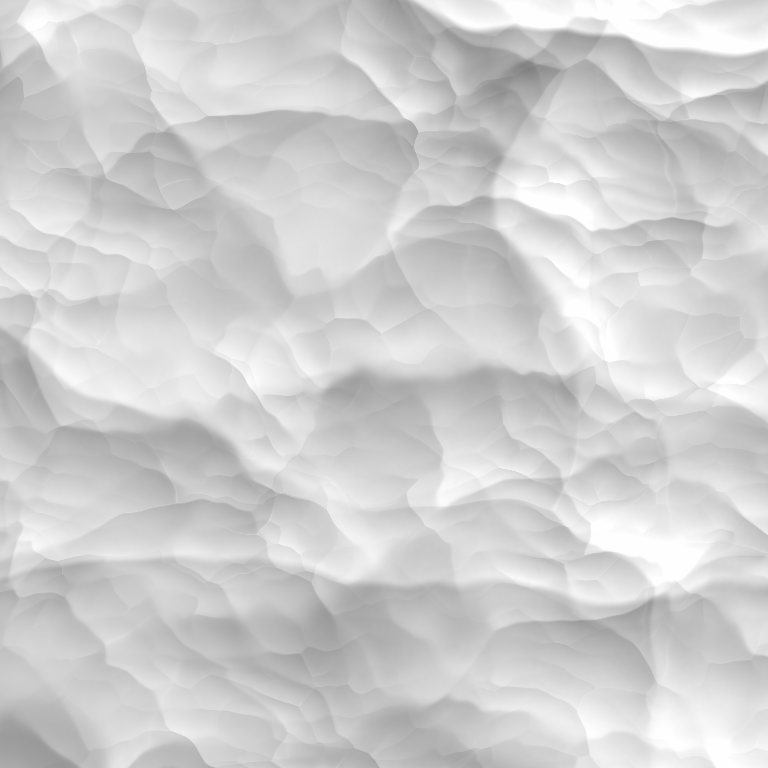
Reproduce this texture procedurally as a Shadertoy shader.

```glsl
const vec2 LIGHT = vec2(-0.36, -0.93);
const float PAPER_GREY = 0.803;

vec2 hash2(vec2 p) {
    vec3 q = fract(p.xyx * vec3(0.1031, 0.1030, 0.0973));
    q += dot(q, q.yzx + 33.33);
    return fract((q.xx + q.yz) * q.zy);
}

vec2 rotate(vec2 p, float angle) {
    float c = cos(angle), s = sin(angle);
    return vec2(c * p.x - s * p.y, s * p.x + c * p.y);
}

float cornerSlope(vec2 cell, vec2 offset) {
    float angle = 6.2832 * hash2(cell).x;
    return dot(vec2(cos(angle), sin(angle)), offset);
}

float gradientNoise(vec2 p) {
    vec2 i = floor(p), f = p - i;
    vec2 u = f * f * f * (f * (f * 6.0 - 15.0) + 10.0);
    vec2 e = vec2(1.0, 0.0);
    float low = mix(cornerSlope(i, f), cornerSlope(i + e, f - e), u.x);
    float high = mix(cornerSlope(i + e.yx, f - e.yx), cornerSlope(i + 1.0, f - 1.0), u.x);
    return mix(low, high, u.y);
}

vec2 warp(vec2 p, float frequency, float amount) {
    vec2 q = p * frequency + 20.0;
    return p + amount * vec2(gradientNoise(q), gradientNoise(q + 41.7));
}

// Curved facets meeting at straight folds: x is the shade, y the crease line
vec2 facets(vec2 p, float sharpness) {
    vec2 home = floor(p);
    float nearest = 9.0, total = 0.0, shade = 0.0;
    for (int y = -2; y <= 2; y++)
    for (int x = -2; x <= 2; x++) {
        vec2 cell = home + vec2(x, y);
        vec2 offset = p - cell - hash2(cell);
        float d = dot(offset, offset);
        float tilt = hash2(cell + 73.0).x - 0.5;
        float closer = min(nearest, d);
        float keep = exp(-sharpness * (nearest - closer));
        float weight = exp(-sharpness * (d - closer));
        total = total * keep + weight;
        shade = shade * keep + weight * (dot(offset, LIGHT) + 0.7 * tilt);
        nearest = closer;
    }
    return vec2(shade / total, min(total - 1.0, 1.0));
}

// One size of crumple, with folds that are crisp in places and soft in others
float crumple(vec2 p, float size, float angle, float shadeGain, float creaseGain) {
    vec2 q = rotate(p, angle) * vec2(0.78, 1.2) / size + 30.0;
    float crisp = smoothstep(-0.3, 0.4, gradientNoise(q * 0.7 + 9.0));
    vec2 facet = facets(q, mix(7.0, 110.0, crisp * crisp));
    float side = gradientNoise(q * 1.1 + 57.0);
    return shadeGain * facet.x + creaseGain * facet.y * crisp * (side + 0.12);
}

// Long fold, bright above and dark below, fading away from the line
float longFold(float d, float reach, float softness) {
    return exp(-abs(d) / reach) * (2.0 * smoothstep(-softness, softness, d) - 1.0);
}

void mainImage(out vec4 fragColor, in vec2 fragCoord) {
    vec2 uv = fragCoord / iResolution.xy;
    vec2 p = fragCoord / iResolution.y;

    // Bend the folds slightly
    vec2 bent = warp(p, 4.0, 0.06);
    bent = warp(bent, 13.0, 0.016);
    vec2 rough = warp(bent, 38.0, 0.006);

    // Crumples from large to small, finer ones gathered in patches
    float patches = smoothstep(-0.4, 0.4, gradientNoise(p * 4.5 + 13.0));
    float contrast = mix(0.85, 1.15, uv.x);
    float relief = crumple(bent, 0.32, 0.38, 0.15, 0.10);
    relief += crumple(rough, 0.165, -0.22, 0.13, 0.13);
    relief += crumple(rough + 3.1, 0.085, 0.55, 0.10, 0.16) * mix(0.55, 1.1, patches);
    relief += crumple(rough + 7.7, 0.042, -0.1, 0.065, 0.13) * mix(0.2, 1.0, patches);

    // Soft undulation and faint fibre
    relief += 0.06 * gradientNoise(bent * vec2(3.0, 5.0) + 5.0);
    relief += 0.03 * gradientNoise(rough * vec2(13.0, 19.0));
    relief += 0.006 * gradientNoise(p * 130.0);

    // Long folds across the sheet and the lit upper corner
    float lower = bent.y - 0.235 - 0.025 * sin(5.0 * bent.x);
    float middle = bent.y - 0.64 + 0.16 * bent.x;
    float upper = bent.y - 1.06 + 0.13 * bent.x;
    relief += 0.085 * longFold(lower, 0.07, 0.008);
    relief += 0.04 * longFold(middle, 0.06, 0.012) * smoothstep(0.3, 0.7, uv.x);
    relief += 0.15 * longFold(upper, 0.10, 0.007) * smoothstep(0.4, 0.65, uv.x);

    float grey = PAPER_GREY + contrast * relief;
    fragColor = vec4(vec3(clamp(grey, 0.5, 0.995)), 1.0);
}
```
